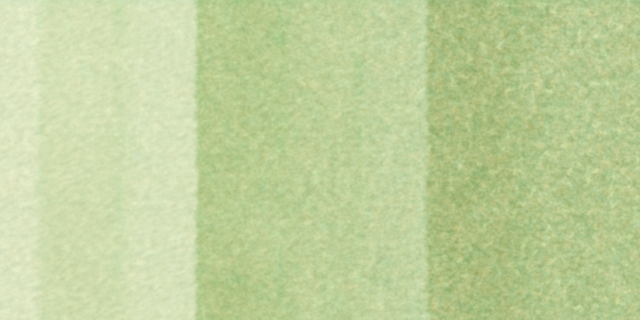
Write a Shadertoy shader that draws this texture.

```glsl
// Three washes of pale green marker ink on paper, darkening to the right.
// Soft vertical bands set the tone; broken stroke seams, blotchy pigment and
// dense grain from gradient noise give the ink its mottled, fibrous surface.

vec2 hashGradient(vec2 cell) {
    vec3 q = fract(cell.xyx * vec3(0.1031, 0.1030, 0.0973));
    q += dot(q, q.yzx + 33.33);
    return fract((q.xx + q.yz) * q.zy) * 2.0 - 1.0;
}

float gradientNoise(vec2 p) {
    vec2 i = floor(p), f = fract(p);
    vec2 u = f * f * f * (f * (f * 6.0 - 15.0) + 10.0);
    float a = dot(hashGradient(i), f);
    float b = dot(hashGradient(i + vec2(1, 0)), f - vec2(1, 0));
    float c = dot(hashGradient(i + vec2(0, 1)), f - vec2(0, 1));
    float d = dot(hashGradient(i + vec2(1, 1)), f - vec2(1, 1));
    return mix(mix(a, b, u.x), mix(c, d, u.x), u.y);
}

// Three octaves, each turned and doubled
float fbm(vec2 p) {
    float sum = 0.0, amp = 0.8;
    for (int i = 0; i < 3; i++) {
        sum += amp * gradientNoise(p);
        p = mat2(1.6, 1.2, -1.2, 1.6) * p + 7.3;
        amp *= 0.6;
    }
    return sum;
}

float edge(float x, float at, float softness) {
    return smoothstep(at - softness, at + softness, x);
}

float ridge(float x, float at, float width) {
    float d = (x - at) / width;
    return exp(-d * d);
}

float pool(vec2 uv, vec2 center, vec2 radius) {
    vec2 d = (uv - center) / radius;
    return exp(-dot(d, d));
}

void mainImage(out vec4 fragColor, in vec2 fragCoord) {
    vec2 uv = fragCoord / iResolution.xy;
    vec2 p = fragCoord / iResolution.y;

    // Ragged stroke borders
    float x = uv.x + 0.004 * gradientNoise(vec2(p.x * 3.0, p.y * 9.0))
                   + 0.006 * gradientNoise(p * 45.0);

    // Band tones, left to right
    vec3 col = vec3(0.862, 0.898, 0.752);
    col = mix(col, vec3(0.820, 0.870, 0.690), edge(x, 0.061, 0.010));
    col = mix(col, vec3(0.842, 0.886, 0.728), edge(x, 0.200, 0.022));
    col = mix(col, vec3(0.716, 0.795, 0.560), edge(x, 0.307, 0.006));
    col = mix(col, vec3(0.742, 0.814, 0.596), edge(x, 0.450, 0.050));
    col = mix(col, vec3(0.760, 0.828, 0.628), edge(x, 0.575, 0.040));
    col = mix(col, vec3(0.675, 0.750, 0.511), edge(x, 0.667, 0.008));
    col = mix(col, vec3(0.698, 0.775, 0.546), edge(x, 0.825, 0.050));

    float middleWash = edge(x, 0.307, 0.006);
    float darkWash = edge(x, 0.667, 0.008);
    float ink = 0.38 + 0.32 * middleWash + 0.30 * darkWash;

    // Broken overlap seams, cooler than the wash
    float seamBreak = clamp(0.5 + 1.6 * fbm(p * vec2(6.0, 12.0)), 0.0, 1.3);
    float seams = 0.4 * ridge(x, 0.064, 0.007) + 0.8 * ridge(x, 0.186, 0.010)
                + 0.8 * ridge(x, 0.311, 0.006) + 0.7 * ridge(x, 0.436, 0.010)
                + 0.6 * ridge(x, 0.560, 0.009) + 0.6 * ridge(x, 0.674, 0.007)
                + 0.7 * ridge(x, 0.803, 0.010);
    col -= vec3(0.042, 0.010, 0.024) * seams * seamBreak;
    col += vec3(0.010, 0.014, 0.022) * ridge(x, 0.660, 0.010);

    // Pale and saturated pools inside the washes
    col += vec3(0.024, 0.018, 0.030) * (
        pool(uv, vec2(0.41, 0.28), vec2(0.05, 0.12)) +
        pool(uv, vec2(0.53, 0.88), vec2(0.04, 0.12)) +
        pool(uv, vec2(0.92, 0.78), vec2(0.09, 0.28)) +
        0.9 * pool(uv, vec2(0.12, 0.80), vec2(0.06, 0.30)));
    col -= vec3(0.018, 0.020, 0.028) * (
        pool(uv, vec2(0.36, 0.08), vec2(0.06, 0.16)) +
        0.6 * pool(uv, vec2(0.72, 0.30), vec2(0.07, 0.35)) +
        0.6 * pool(uv, vec2(0.12, 0.20), vec2(0.06, 0.25)));

    // Blotches of tone, and of hue between olive and cool green
    col += vec3(0.034, 0.030, 0.040) * fbm(p * 7.0 + 3.0) * ink;
    col += vec3(0.055, 0.044, 0.062) * fbm(p * 19.0 + 61.0) * ink;
    col += vec3(0.055, 0.005, 0.005) * fbm(p * 13.0 + 21.0) * ink;

    // Short slanted fibres of the paper
    vec2 slanted = vec2(p.x + 0.4 * p.y, p.y - 0.4 * p.x);
    col += 0.050 * gradientNoise(slanted * vec2(32.0, 68.0)) * (1.1 - 0.6 * ink);

    // Dense pigment grain, brighter on the yellow side and cooler in the dark
    float grain = fbm(p * vec2(40.0, 48.0) + 40.0);
    float fineGrain = gradientNoise(p * 92.0 + 15.0);
    col += vec3(0.125, 0.105, 0.125) * grain * ink;
    col += vec3(0.060, 0.050, 0.070) * fineGrain * ink;
    col += vec3(0.075, 0.015, -0.010) * fbm(p * 36.0 + 130.0) * ink;

    // Curly light flecks where the ink missed the paper
    vec2 warp = 0.5 * vec2(gradientNoise(p * 25.0), gradientNoise(p * 25.0 + 50.0));
    float fleck = smoothstep(0.10, 0.45, gradientNoise(p * 40.0 + 80.0 + warp));
    col += vec3(0.055, 0.048, 0.040) * fleck * ink * (0.5 + 0.5 * darkWash);

    // Faint cool rim along the top
    col -= vec3(0.025, 0.004, 0.002) * smoothstep(0.975, 1.0, uv.y);

    fragColor = vec4(clamp(col, 0.0, 1.0), 1.0);
}
```
